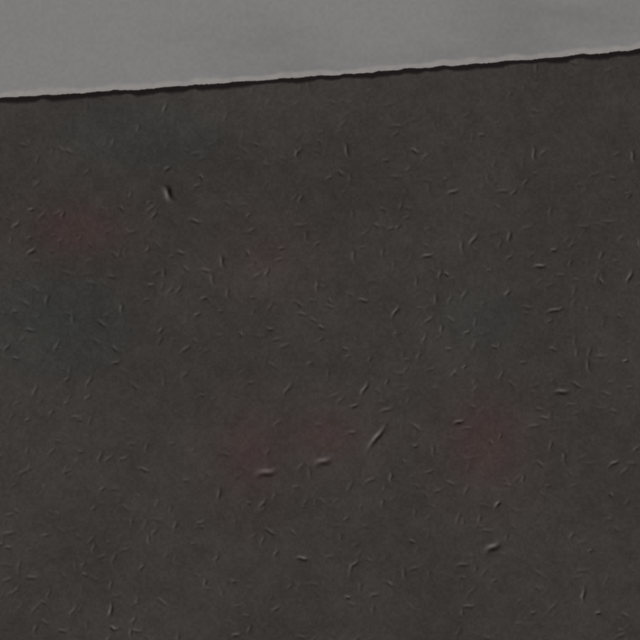
Give the GLSL for this texture, as a three.js fragment shader.

```glsl
varying vec2 vUv;

const vec3 GROUND_DARK = vec3(0.216, 0.201, 0.194);
const vec3 GROUND_LIGHT = vec3(0.245, 0.229, 0.220);
const vec3 WALL_DARK = vec3(0.450, 0.438, 0.440);
const vec3 WALL_LIGHT = vec3(0.492, 0.482, 0.482);
const vec3 RIM_COLOR = vec3(0.555, 0.543, 0.530);
const vec3 GAP_COLOR = vec3(0.105, 0.090, 0.090);
const vec3 RED_TINT = vec3(0.026, -0.008, -0.006);
const vec3 GREEN_TINT = vec3(-0.012, 0.004, 0.002);
const float EDGE_ROUGHNESS = 0.005;
const float EDGE_BLUR = 0.0018;
const float GRAIN = 0.020;
const float FLECK_GAIN = 0.17;

float hash(vec2 p) {
  vec3 q = fract(vec3(p.xyx) * 0.1031);
  q += dot(q, q.yzx + 33.33);
  return fract((q.x + q.y) * q.z);
}

float noise(vec2 p) {
  vec2 i = floor(p), f = fract(p);
  f = f * f * (3.0 - 2.0 * f);
  return mix(mix(hash(i), hash(i + vec2(1.0, 0.0)), f.x),
             mix(hash(i + vec2(0.0, 1.0)), hash(i + 1.0), f.x), f.y);
}

float fbm(vec2 p) {
  float sum = 0.0, gain = 0.5;
  for (int i = 0; i < 4; i++) {
    sum += gain * noise(p);
    p = p * 2.03 + 17.1;
    gain *= 0.5;
  }
  return sum / 0.9375;
}

float spot(vec2 p, vec2 center, vec2 radius) {
  vec2 q = (p - center) / radius;
  return exp(-dot(q, q));
}

// Raised chip: a lit streak beside its shadow
float fleck(vec2 d, float angle, vec2 size) {
  float c = cos(angle), s = sin(angle);
  vec2 q = vec2(c * d.x + s * d.y, c * d.y - s * d.x) / size;
  q.y += 0.5 * sin(q.x * 2.0);
  float lit = exp(-q.x * q.x - q.y * q.y);
  float shade = exp(-q.x * q.x - (q.y + 1.6) * (q.y + 1.6));
  return lit - 0.75 * shade;
}

// Scattered chips, one candidate in each grid cell
float fleckLayer(vec2 p, float scale, float density, float seed) {
  vec2 cell = floor(p * scale);
  float sum = 0.0;
  for (int j = -1; j <= 1; j++) {
    for (int i = -1; i <= 1; i++) {
      vec2 id = cell + vec2(float(i), float(j));
      vec2 key = id + seed;
      vec2 center = (id + vec2(hash(key + 3.7), hash(key + 9.2))) / scale;
      float present = step(hash(key), density * (0.45 + 1.1 * noise(center * 6.0 + seed)));
      float angle = mix(-0.5, 1.9, hash(key + 21.4));
      vec2 size = vec2(mix(0.003, 0.009, hash(key + 31.8)), 0.0024);
      float strength = mix(0.2, 0.75, pow(hash(key + 45.3), 2.0));
      sum += present * strength * fleck(p - center, angle, size);
    }
  }
  return sum;
}

vec3 groundColor(vec2 p) {
  float mottled = 0.55 * fbm(p * 7.0) + 0.45 * fbm(p * 38.0);
  vec3 color = mix(GROUND_DARK, GROUND_LIGHT, smoothstep(0.25, 0.8, mottled));
  // Broad stains
  float red = spot(p, vec2(0.12, 0.64), vec2(0.07, 0.04))
            + spot(p, vec2(0.42, 0.60), vec2(0.06, 0.05)) * 0.4
            + spot(p, vec2(0.39, 0.29), vec2(0.05, 0.07)) * 0.8
            + spot(p, vec2(0.51, 0.32), vec2(0.06, 0.04)) * 0.8
            + spot(p, vec2(0.76, 0.31), vec2(0.06, 0.07));
  float green = spot(p, vec2(0.08, 0.49), vec2(0.12, 0.08))
              + spot(p, vec2(0.22, 0.79), vec2(0.15, 0.06)) * 0.7
              + spot(p, vec2(0.75, 0.50), vec2(0.10, 0.08)) * 0.5;
  color += RED_TINT * red + GREEN_TINT * green;
  // Fine grit and chips
  color += GRAIN * (noise(p * 190.0) + noise(p * 330.0) - 1.0);
  float chips = fleckLayer(p, 26.0, 0.30, 12.0) + 0.55 * fleckLayer(p, 48.0, 0.30, 71.0);
  chips *= 0.55 + 0.45 * smoothstep(0.86, 0.65, p.y);
  // Larger chips
  chips += fleck(p - vec2(0.260, 0.696), 2.2, vec2(0.010, 0.004));
  chips += fleck(p - vec2(0.587, 0.318), 1.0, vec2(0.018, 0.003));
  chips += fleck(p - vec2(0.768, 0.147), 0.7, vec2(0.010, 0.004));
  chips += fleck(p - vec2(0.415, 0.264), 0.3, vec2(0.012, 0.004)) * 0.8;
  chips += fleck(p - vec2(0.503, 0.281), 0.5, vec2(0.010, 0.004)) * 0.8;
  chips += fleck(p - vec2(0.877, 0.390), 0.2, vec2(0.010, 0.003)) * 0.8;
  return color + FLECK_GAIN * chips;
}

vec3 wallColor(vec2 p) {
  float smear = fbm(p * vec2(5.0, 16.0) + 4.0);
  float light = smear + 0.25 - 0.3 * p.x;
  vec3 color = mix(WALL_DARK, WALL_LIGHT, smoothstep(0.1, 0.7, light));
  return color + 0.018 * (noise(p * 210.0) - 0.5);
}

void main() {
  vec2 p = vUv;
  // Ragged, slightly bowed boundary
  float edge = 0.846 + 0.063 * p.x + 0.014 * p.x * p.x;
  edge += EDGE_ROUGHNESS * (fbm(vec2(p.x * 55.0, 2.0)) - 0.5);
  float height = p.y - edge;

  float rimWidth = 0.007 + 0.005 * noise(vec2(p.x * 45.0, 8.0));
  float rim = 1.0 - smoothstep(rimWidth * 0.55, rimWidth * 1.3, height);
  rim *= 0.55 + 0.45 * noise(p * 130.0);
  vec3 wall = mix(wallColor(p), RIM_COLOR, rim);

  float gapWidth = 0.005 + 0.005 * noise(vec2(p.x * 60.0, 15.0));
  float gap = smoothstep(-gapWidth * 1.4, -gapWidth * 0.6, height);
  vec3 ground = mix(groundColor(p), GAP_COLOR, gap * 0.92);

  vec3 color = mix(ground, wall, smoothstep(-EDGE_BLUR, EDGE_BLUR, height));
  gl_FragColor = vec4(clamp(color, 0.0, 1.0), 1.0);
}
```
